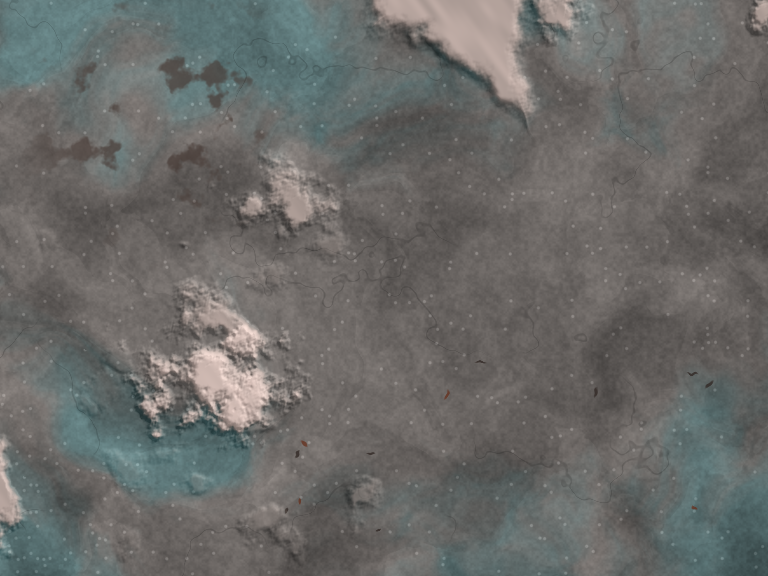
Write a Shadertoy shader that draws this texture.

```glsl
// Weathered teal and brown plaster with pale, side-lit mineral crusts.

const vec3 TEAL = vec3(0.310, 0.397, 0.402);
const vec3 BROWN = vec3(0.402, 0.383, 0.372);
const vec3 STAIN = vec3(0.28, 0.23, 0.21);
const vec3 RUST = vec3(0.40, 0.20, 0.13);
const vec3 CRUST_DIM = vec3(0.52, 0.48, 0.46);
const vec3 CRUST_LIT = vec3(0.85, 0.76, 0.73);
const vec2 LIGHT = vec2(0.6, 0.8);

float hash(vec2 p) {
    vec3 q = fract(p.xyx * 0.1031);
    q += dot(q, q.yzx + 33.33);
    return fract((q.x + q.y) * q.z);
}

vec2 hash2(vec2 p) {
    return vec2(hash(p), hash(p + 41.7));
}

float noise(vec2 p) {
    vec2 i = floor(p), f = fract(p);
    f = f * f * (3.0 - 2.0 * f);
    float low = mix(hash(i), hash(i + vec2(1, 0)), f.x);
    float high = mix(hash(i + vec2(0, 1)), hash(i + vec2(1, 1)), f.x);
    return mix(low, high, f.y);
}

float fbm(vec2 p, int octaves) {
    float sum = 0.0, weight = 0.5, total = 0.0;
    for (int i = 0; i < octaves; i++) {
        sum += weight * noise(p);
        total += weight;
        weight *= 0.55;
        p = mat2(1.6, 1.2, -1.2, 1.6) * p + 17.3;
    }
    return sum / total;
}

// Soft ellipse with an edge broken up by a shared roughness value
float mound(vec2 p, vec2 centre, vec2 radius, float rough) {
    return smoothstep(0.0, 0.9, 1.0 - length((p - centre) / radius) + rough);
}

// Curved sheet that hangs from the top edge and tapers to a point
float wedge(vec2 p, float rough) {
    float x = p.x - 0.66;
    float d = min(p.y - 0.925 + 2.5 * x * x, min(0.93 - p.x, p.x - 0.62));
    return smoothstep(0.0, 0.05, d + 0.025 * rough);
}

float crustHeight(vec2 p) {
    float rough = 2.2 * (fbm(p * 19.0, 5) - 0.5);
    vec2 q = p + 0.02 * (vec2(noise(p * 32.0), noise(p * 32.0 + 9.0)) - 0.5);
    float h = 0.70 * wedge(q, rough);
    h = max(h, mound(q, vec2(0.365, 0.34), vec2(0.13, 0.11), rough));
    h = max(h, 0.62 * mound(q, vec2(0.36, 0.45), vec2(0.09, 0.07), rough));
    h = max(h, 0.58 * mound(q, vec2(0.48, 0.65), vec2(0.085, 0.08), rough));
    h = max(h, 0.60 * mound(q, vec2(0.98, 0.97), vec2(0.05, 0.06), rough));
    h = max(h, 0.65 * mound(q, vec2(0.0, 0.16), vec2(0.03, 0.12), rough));
    h = max(h, 0.65 * mound(q, vec2(1.335, 0.99), vec2(0.035, 0.05), rough));
    // Scattered crumbs in the lower left
    for (int i = 0; i < 18; i++) {
        vec2 r = hash2(vec2(float(i) * 7.0 + 3.0, 5.0));
        vec2 centre = vec2(0.05 + 0.65 * r.x, 0.04 + 0.58 * r.y);
        vec2 radius = 0.018 + 0.028 * hash2(r * 97.0);
        h = max(h, (0.18 + 0.2 * r.x) * mound(q, centre, radius, rough));
    }
    return h;
}

// Thin slanted fleck: 1 inside, 0 outside
float fleck(vec2 p, vec2 centre, float angle, vec2 size) {
    vec2 d = p - centre;
    float c = cos(angle), s = sin(angle);
    d = vec2(c * d.x + s * d.y, c * d.y - s * d.x);
    d.y += 0.006 * (noise(p * 120.0) - 0.5);
    return 1.0 - smoothstep(0.6, 1.3, length(d / size));
}

vec3 plaster(vec2 p) {
    vec2 warp = vec2(fbm(p * 3.0, 4), fbm(p * 3.0 + 7.0, 4)) - 0.5;
    float bias = 0.13 * exp(-6.0 * dot(p - vec2(1.0, 0.52), p - vec2(1.0, 0.52)));
    bias -= 0.12 * smoothstep(0.5, 0.0, length(p - vec2(1.2, 0.1)));
    float tint = smoothstep(0.36, 0.64, fbm(p * 3.4 + warp * 1.5, 6) + bias);
    vec3 colour = mix(TEAL, BROWN, tint);

    // Cloudy mottling, sharp-edged flakes and fine grain
    float tone = 0.8 * (fbm(p * 8.0 + warp * 3.0, 6) - 0.5);
    tone += 0.07 * smoothstep(0.55, 0.58, fbm(p * 9.0 + warp * 4.0 + 20.0, 5));
    tone += 0.13 * (noise(p * 150.0) - 0.5) + 0.08 * (noise(p * 330.0) - 0.5);
    tone += 0.08 * (p.y - 0.5) - 0.07 * (p.x - 0.67);
    colour *= 1.0 + tone;

    // Brown stains and hairline cracks
    float stain = smoothstep(0.60, 0.70, fbm(p * 15.0 + 4.0, 5));
    colour = mix(colour, STAIN, 0.7 * stain * smoothstep(0.3, 0.1, length(p - vec2(0.28, 0.8))));
    float crack = 1.0 - smoothstep(0.001, 0.006, abs(fbm(p * 4.0 + 31.0, 5) - 0.5));
    return colour * (1.0 - 0.13 * crack * smoothstep(0.45, 0.65, noise(p * 7.0)));
}

void mainImage(out vec4 fragColor, in vec2 fragCoord) {
    vec2 p = fragCoord / iResolution.y;
    vec3 colour = plaster(p);

    // Pale specks, denser in the lower left
    vec2 cell = floor(p * 85.0);
    float dotShape = 1.0 - smoothstep(0.1, 0.35, length(fract(p * 85.0) - 0.3 - 0.4 * hash2(cell)));
    float density = 0.05 + 0.16 * smoothstep(0.45, 0.0, length(p));
    colour += 0.12 * dotShape * step(hash(cell + 11.0), density);

    // Dark and rusty flecks
    for (int i = 0; i < 12; i++) {
        vec2 r = hash2(vec2(float(i) * 5.0 + 2.0, 23.0));
        vec2 size = vec2(0.004 + 0.007 * r.y, 0.0025);
        float shape = fleck(p, vec2(0.25 + r.x, 0.04 + 0.4 * r.y), 6.28 * hash(r * 71.0), size);
        colour = mix(colour, i % 3 == 0 ? RUST : STAIN * 0.7, 0.8 * shape);
    }

    // Crust colour, streaks and relief from the light
    float h = crustHeight(p);
    float relief = clamp(h - crustHeight(p + 0.005 * LIGHT), -0.16, 0.16);
    float streak = noise(vec2(dot(p, vec2(0.8, 0.6)) * 75.0, dot(p, vec2(0.6, -0.8)) * 18.0)) - 0.5;
    vec3 crust = mix(CRUST_DIM, CRUST_LIT, clamp(h * 1.15 - 0.25 + 0.3 * streak, 0.0, 1.0));
    colour = mix(colour, crust, smoothstep(0.12, 0.62, h));
    colour += vec3(1.0, 0.95, 0.92) * relief * 0.9;

    fragColor = vec4(clamp(colour, 0.0, 1.0), 1.0);
}
```
